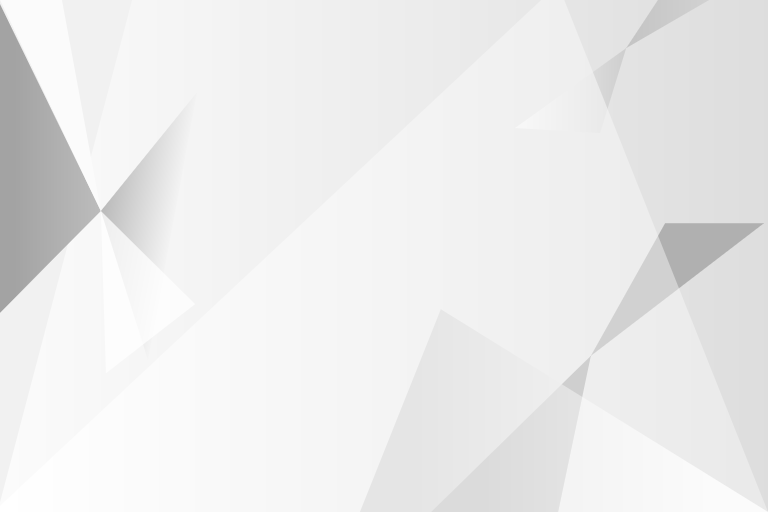
This background is drawn by a Shadertoy shader. Its source:

```glsl
// Pale grey backdrop of overlapping facets: one broad diagonal band, with
// pinched bow-tie shards at the left and right. Each facet is a smooth-edged
// triangle or half-plane, painted back to front with a horizontal grey ramp.

// Layout: the canvas spans 1.5 x 1, origin at the lower left
const float ASPECT = 1.5;
const vec2 LEFT_PINCH  = vec2(0.197, 0.588);
const vec2 RIGHT_PINCH = vec2(1.154, 0.305);
const vec2 TOP_PINCH   = vec2(1.223, 0.906);
const vec2 CORNER      = vec2(1.5, 0.0);
const vec2 SLOPE_TOP   = vec2(1.102, 1.0);
const vec2 WING_TIP    = vec2(0.385, 0.820);
const vec2 WING_FOOT   = vec2(0.289, 0.297);
const vec2 PANEL_FOOT  = vec2(1.090, 0.0);

// Grey ramps, left value to right value
const vec2 BACK_GREY   = vec2(0.985, 0.905);
const vec2 BAND_GREY   = vec2(1.000, 0.915);
const vec2 SIDE_GREY   = vec2(0.900, 0.868);
const vec2 DARK_GREY   = vec2(0.640, 0.740);
const vec2 PANEL_GREY  = vec2(0.897, 0.935);
const vec2 SHADE_GREY  = vec2(0.860, 0.890);
const vec2 SHINE_GREY  = vec2(0.955, 0.985);
const float STRIP_GREY = 0.945;
const float WHITE_GREY = 0.985;
const float WING_SHADE = 0.25;
const float VEIL_ALPHA = 0.75;

// Signed distance to the line a-b, positive on its left
float side(vec2 p, vec2 a, vec2 b) {
    vec2 e = b - a, q = p - a;
    return (e.x * q.y - e.y * q.x) / length(e);
}

// Distance inside a triangle of either winding
float triangle(vec2 p, vec2 a, vec2 b, vec2 c) {
    float winding = sign(side(c, a, b));
    vec3 d = winding * vec3(side(p, a, b), side(p, b, c), side(p, c, a));
    return min(d.x, min(d.y, d.z));
}

// Coverage from a distance, one pixel wide
float cover(float d) {
    return clamp(d * iResolution.y + 0.5, 0.0, 1.0);
}

float ramp(float x, float from, float to, vec2 grey) {
    return mix(grey.x, grey.y, clamp((x - from) / (to - from), 0.0, 1.0));
}

void mainImage(out vec4 fragColor, in vec2 fragCoord) {
    vec2 p = fragCoord / iResolution.xy * vec2(ASPECT, 1.0);

    // Backdrop, left strip, diagonal band and right side
    float strip = cover(side(p, vec2(-0.005, 0.0), vec2(0.258, 1.0)));
    float band = cover(side(p, vec2(1.057, 1.0), vec2(0.0, 0.012)));
    float right = cover(side(p, SLOPE_TOP, CORNER));
    float grey = ramp(p.x, 0.0, 1.1, BACK_GREY);
    grey = mix(grey, STRIP_GREY, strip);
    grey = mix(grey, ramp(p.x, 0.0, 1.5, BAND_GREY), band);
    grey = mix(grey, ramp(p.x, 1.1, 1.5, SIDE_GREY), right);

    // Left shards: dark wedge and white sliver
    float wedge = cover(triangle(p, vec2(0.0, 0.992), LEFT_PINCH, vec2(0.0, 0.389)));
    float sliver = cover(triangle(p, vec2(0.0, 1.0), vec2(0.121, 1.0), LEFT_PINCH));
    grey = mix(grey, ramp(p.x, 0.03, 0.2, DARK_GREY), wedge);
    grey = mix(grey, WHITE_GREY, sliver);

    // Shaded wing fading toward its outer edge, under a white veil
    float wing = cover(triangle(p, LEFT_PINCH, WING_TIP, WING_FOOT));
    float fade = clamp(side(p, WING_FOOT, WING_TIP) / 0.143, 0.0, 1.0);
    grey *= 1.0 - wing * WING_SHADE * mix(0.03, 1.0, fade);
    float veil = cover(triangle(p, LEFT_PINCH, vec2(0.381, 0.406), vec2(0.207, 0.271)));
    grey = mix(grey, 1.0, veil * VEIL_ALPHA);

    // Top bow-tie: grey cap, then a light blade darkening past the slope
    float cap = cover(triangle(p, TOP_PINCH, vec2(1.285, 1.0), vec2(1.385, 1.0)));
    float blade = cover(triangle(p, vec2(1.006, 0.75), TOP_PINCH, vec2(1.172, 0.74)));
    float bladeGrey = mix(ramp(p.x, 1.02, 1.18, vec2(0.97, 0.915)),
                          ramp(p.x, 1.16, 1.22, vec2(0.855, 0.81)), right);
    grey = mix(grey, ramp(p.x, 1.23, 1.38, vec2(0.77, 0.82)), cap);
    grey = mix(grey, bladeGrey, blade);

    // Right bow-tie, upper half: darker where it crosses the side
    float kite = cover(triangle(p, vec2(1.299, 0.564), vec2(1.492, 0.564), RIGHT_PINCH));
    grey = mix(grey, mix(0.82, 0.69, right), kite);

    // Lower panel with its shine, shade and the small tip above it
    float panel = cover(triangle(p, vec2(0.861, 0.396), CORNER, vec2(0.703, 0.0)));
    float shine = panel * cover(side(p, RIGHT_PINCH, PANEL_FOOT));
    float shade = cover(triangle(p, RIGHT_PINCH, vec2(0.842, 0.0), PANEL_FOOT));
    grey = mix(grey, ramp(p.x, 0.8, 1.1, PANEL_GREY), panel);
    grey = mix(grey, ramp(p.x, 1.1, 1.4, SHINE_GREY), shine);
    grey = mix(grey, mix(0.81, ramp(p.x, 0.95, 1.12, SHADE_GREY), panel), shade);

    fragColor = vec4(vec3(grey), 1.0);
}
```
